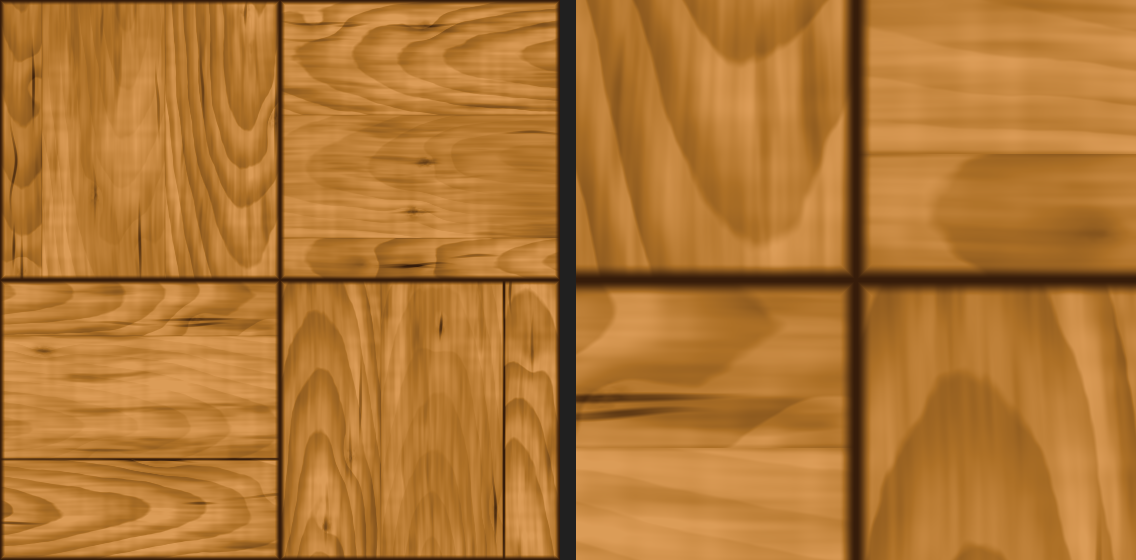
Left: the whole. Right: its middle third, enlarged.
A Shadertoy shader for this texture:

```glsl
const float TILES = 2.0;
const vec3 DEEP = vec3(0.21, 0.11, 0.04);
const vec3 AMBER = vec3(0.68, 0.44, 0.15);
const vec3 HONEY = vec3(0.86, 0.61, 0.34);

float hash(vec2 p) {
    return fract(sin(dot(p, vec2(127.1, 311.7))) * 43758.5);
}

float noise(vec2 p) {
    vec2 i = floor(p), f = fract(p);
    f = f * f * (3.0 - 2.0 * f);
    vec2 e = vec2(1.0, 0.0);
    return mix(mix(hash(i), hash(i + e), f.x),
               mix(hash(i + e.yx), hash(i + e.xx), f.x), f.y);
}

float fbm(vec2 p) {
    float sum = 0.0, amp = 0.533;
    for (int i = 0; i < 4; i++) {
        sum += amp * noise(p);
        p = p * 2.03 + 17.3;
        amp *= 0.5;
    }
    return sum;
}

// Tone doubles as the red level of the wood
vec3 woodColour(float tone) {
    vec3 dark = mix(DEEP, AMBER, clamp((tone - 0.21) / 0.47, 0.0, 1.0));
    return mix(dark, HONEY, clamp((tone - 0.68) / 0.18, 0.0, 1.0));
}

// Growth rings: a cone cut lengthwise gives arches with straight flanks
float rings(vec2 p, float centre, float depth, float warp) {
    float radius = length(vec2(p.x - centre, 0.18 * p.y + depth)) + warp;
    float phase = fract(radius * 28.0);
    return smoothstep(0.2, 0.9, phase) * (1.0 - smoothstep(0.9, 1.0, phase));
}

// Thin tapered split running along the grain
float crack(vec2 q, float halfLength) {
    float body = 1.0 - smoothstep(0.0, 1.0, abs(q.y) / halfLength);
    return body * (1.0 - smoothstep(0.2, 1.0, abs(q.x) / (0.004 + 0.004 * body)));
}

float knot(vec2 q, vec2 size) {
    q /= size;
    return exp(-dot(q, q));
}

// p.x runs across the grain, p.y along it; span holds the plank's sides
float plankTone(vec2 p, vec2 span, float plank, vec2 seed, float flip) {
    vec2 g = p + seed * 13.0;
    float marks = 0.0, bulge = 0.0;

    // Knots and splits
    for (int i = 0; i < 4; i++) {
        vec2 s = seed + float(i) * vec2(5.3, 2.9);
        vec2 q = p - vec2(mix(span.x, span.y, hash(s)), hash(s + 0.5));
        q.x += 0.025 * (noise(vec2(g.y * 7.0, s.x)) - 0.5);
        marks += 0.38 * hash(s + 1.3) * crack(q, 0.06 + 0.14 * hash(s + 0.9));
        if (i < 2) {
            float ragged = smoothstep(0.25, 0.75, fbm(g * vec2(50.0, 25.0)));
            marks += 0.28 * hash(s + 2.1) * ragged * knot(q, vec2(0.018, 0.03));
            bulge += 0.03 * knot(q, vec2(0.05, 0.08));
        }
    }

    // Ring pattern, faint on the middle plank
    float centre = mix(span.x, span.y, 0.2 + 0.6 * hash(seed + 3.7));
    float depth = 0.03 + 0.05 * hash(seed + 4.1);
    float warp = bulge + 0.04 * (noise(g * vec2(5.0, 2.5)) - 0.5)
               + 0.012 * (fbm(g * vec2(14.0, 8.0)) - 0.5);
    vec2 along = vec2(p.x, mix(p.y, 1.0 - p.y, flip));
    float strength = mix(1.0, 0.35, float(plank == 1.0))
                   * (0.4 + 0.9 * noise(g * vec2(6.0, 2.0)));
    float ring = strength * rings(along, centre, depth, warp);

    // Stains, streaks, fibres and cross figure
    float bend = 0.02 * (noise(g * vec2(3.0, 3.5)) - 0.5);
    vec2 bent = g + vec2(bend, 0.0);
    float blotch = fbm(g * vec2(6.0, 2.2));
    float streak = fbm(bent * vec2(26.0, 1.4));
    float stain = smoothstep(0.58, 0.82, fbm(bent * vec2(18.0, 2.0) + 31.0));
    float fibre = noise(bent * vec2(110.0, 7.0));
    float curl = noise(g * vec2(6.0, 42.0)) * smoothstep(0.35, 0.65, blotch);

    return 0.785 + 0.04 * (hash(seed + 6.2) - 0.5)
         + 0.2 * (blotch - 0.5) + 0.16 * (streak - 0.5)
         + 0.07 * (fibre - 0.5) + 0.04 * (curl - 0.3)
         - 0.16 * stain - 0.14 * ring - marks;
}

void mainImage(out vec4 fragColor, in vec2 fragCoord) {
    vec2 uv = fragCoord / iResolution.xy * TILES;
    vec2 cell = floor(uv), local = fract(uv);

    // Neighbouring tiles turn the grain by a quarter
    bool upright = mod(cell.x + cell.y, 2.0) > 0.5;
    vec2 p = upright ? local : local.yx;

    // Three planks per tile
    vec2 seams = vec2(0.36, 0.80) - 0.21 * cell.y;
    float plank = step(seams.x, p.x) + step(seams.y, p.x);
    vec2 span = plank < 0.5 ? vec2(0.0, seams.x)
              : plank < 1.5 ? seams : vec2(seams.y, 1.0);
    vec2 seed = cell * vec2(7.0, 11.0) + plank * vec2(3.1, 1.7) + 1.0;
    float tone = plankTone(p, span, plank, seed, cell.y);

    // Faint joints, with one open joint in each lower tile
    vec2 gap = abs(p.x - seams);
    tone -= 0.07 * (1.0 - smoothstep(0.0, 0.006, min(gap.x, gap.y)));
    float openGap = cell.x < 0.5 ? gap.x : gap.y;
    float openness = (1.0 - cell.y) * (0.5 + 0.5 * noise(vec2(p.y * 4.0, cell.x)));
    tone -= 0.6 * openness * (1.0 - smoothstep(0.001, 0.008, openGap));

    // Dark bevel around each tile
    vec2 side = min(local, 1.0 - local);
    float bevel = smoothstep(0.0, 0.02, min(side.x, side.y));
    fragColor = vec4(woodColour(mix(0.2, tone, bevel)), 1.0);
}
```
